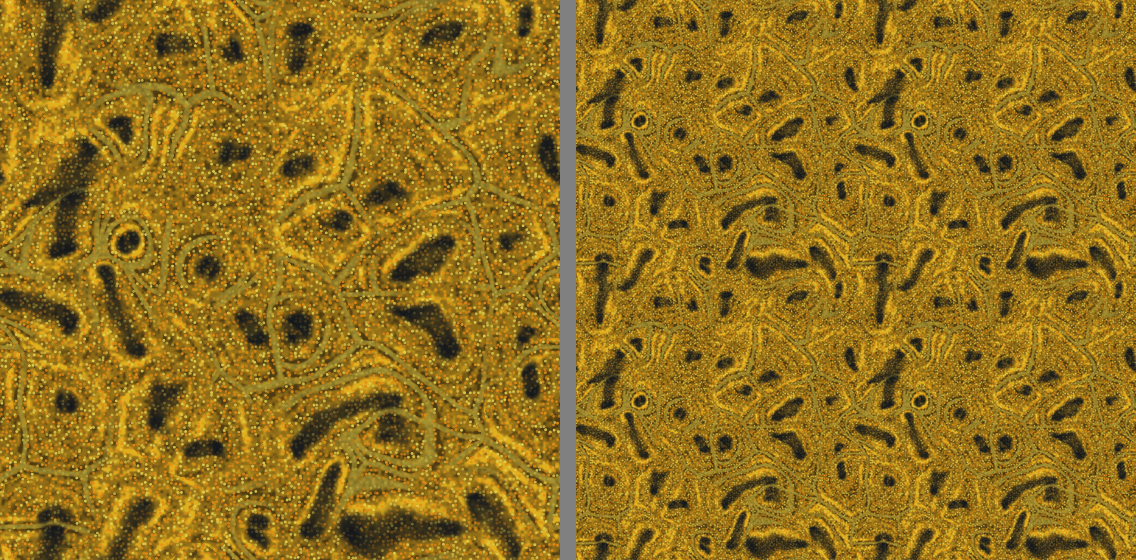
Left, the tile; right, the same tile 2 across and 2 down.
A WebGL 2 fragment shader for this pattern:

```glsl
#version 300 es
precision highp float;
// Golden grainy tissue: dark elongated cores wrapped in olive ridges and yellow bands, tiling.

uniform vec2 u_resolution;
out vec4 fragColor;

// Integer hash of a cell that wraps after "period" cells.
vec3 hash(vec2 cell, float period, uint seed) {
    uvec3 v = uvec3(uvec2(mod(cell + 0.5, period)), seed);
    v = v * 1664525u + 1013904223u;
    v.x += v.y * v.z; v.y += v.z * v.x; v.z += v.x * v.y;
    v ^= v >> 16u;
    v.x += v.y * v.z; v.y += v.z * v.x; v.z += v.x * v.y;
    return vec3(v >> 8u) * exp2(-24.0);
}

// Smooth value noise, three channels, wrapping.
vec3 noise(vec2 p, float period, uint seed) {
    vec2 i = floor(p), f = fract(p);
    f = f * f * (3.0 - 2.0 * f);
    vec3 low = mix(hash(i, period, seed), hash(i + vec2(1, 0), period, seed), f.x);
    vec3 high = mix(hash(i + vec2(0, 1), period, seed), hash(i + vec2(1, 1), period, seed), f.x);
    return mix(low, high, f.y);
}

// Finds the two nearest capsules: x = core distance, y = distance to their border,
// z = position along the core (0 middle, 1 tip), w = random value of the core.
vec4 cores(vec2 p) {
    float nearest = 9.0, second = 9.0, along = 0.0, id = 0.0;
    vec2 normalA = vec2(1, 0), normalB = vec2(-1, 0);
    for (int y = -2; y <= 2; y++)
    for (int x = -2; x <= 2; x++) {
        vec2 cell = floor(p) + vec2(x, y);
        vec3 h = hash(cell, 6.0, 1u), k = hash(cell, 6.0, 2u);
        float angle = 9.0 * noise(cell * 0.5, 3.0, 3u).x + 1.2 * (k.x - 0.5);
        vec2 axis = vec2(cos(angle), sin(angle));
        float halfLength = 0.05 + 0.58 * h.z * h.z * h.z;
        vec2 offset = p - cell - 0.5 - 0.65 * (h.xy - 0.5);
        float t = clamp(dot(offset, axis), -halfLength, halfLength);
        vec2 delta = offset - t * axis;
        float d = length(delta);
        vec2 normal = delta / max(d, 0.001);
        if (d < nearest) {
            second = nearest; normalB = normalA;
            nearest = d; normalA = normal;
            along = abs(t) / halfLength;
            id = k.y;
        } else if (d < second) {
            second = d; normalB = normal;
        }
    }
    float border = (second - nearest) / max(length(normalA - normalB), 0.35);
    return vec4(nearest, border, along, id);
}

// Dense scattered dots: x = coverage, y = random value of the nearest dot.
vec2 speckles(vec2 p, float period) {
    float nearest = 9.0, id = 0.0;
    for (int y = -1; y <= 1; y++)
    for (int x = -1; x <= 1; x++) {
        vec2 cell = floor(p) + vec2(x, y);
        vec3 h = hash(cell, period, 7u);
        float present = step(hash(cell, period, 8u).x, 0.72);
        float d = length(p - cell - 0.5 - 0.75 * (h.xy - 0.5)) + 9.0 * (1.0 - present);
        if (d < nearest) { nearest = d; id = h.z; }
    }
    return vec2(1.0 - smoothstep(0.18, 0.46, nearest), id);
}

void main() {
    vec2 uv = gl_FragCoord.xy / u_resolution;

    // Bent space makes the cores and ridges curve.
    vec2 p = uv * 6.0;
    p += 0.55 * (noise(uv * 6.0, 6.0, 4u).xy - 0.5);
    p += 0.10 * (noise(uv * 18.0, 18.0, 5u).xy - 0.5);
    vec4 core = cores(p);
    vec3 patches = noise(uv * 9.0, 9.0, 6u);
    vec3 mottle = noise(uv * 40.0, 40.0, 9u);
    vec3 grain = noise(uv * 180.0, 180.0, 10u);

    // Ridges follow the borders between cores and ring some of the cores.
    float ring = abs(core.x - 0.27 - 0.08 * patches.z) + 0.5 * step(core.w, 0.5);
    float ridgeDistance = min(core.y, ring);
    float presence = smoothstep(0.28, 0.55, patches.x);
    float ridge = presence * (1.0 - smoothstep(0.012, 0.045, ridgeDistance));
    float shadow = presence * smoothstep(0.02, 0.05, ridgeDistance)
                 * (1.0 - smoothstep(0.05, 0.10, ridgeDistance));
    float band = exp(-pow((ridgeDistance - 0.12) / 0.045, 2.0)) * smoothstep(0.3, 0.65, patches.y);
    float streak = sin(42.0 * core.x + 7.0 * patches.z);

    // Dark cores, fainter between their tips.
    float ink = 1.0 - smoothstep(0.045, 0.16, core.x + 0.11 * (mottle.x - 0.5));
    ink *= mix(0.72, 1.0, core.z * core.z) * mix(0.85, 1.0, mottle.y);

    // Brown to ochre to gold ground.
    float tone = 0.45 + 0.55 * (grain.x - 0.5) + 0.30 * (mottle.z - 0.5)
               + 0.11 * streak + 0.42 * band - 0.22 * shadow;
    vec3 color = mix(vec3(0.30, 0.23, 0.07), vec3(0.57, 0.43, 0.09), smoothstep(0.05, 0.5, tone));
    color = mix(color, vec3(0.88, 0.69, 0.12), smoothstep(0.5, 1.0, tone));
    color = mix(color, vec3(0.60, 0.54, 0.19) * (0.85 + 0.3 * grain.y), 0.85 * ridge);
    color = mix(color, vec3(0.06, 0.08, 0.11), 0.96 * ink);

    // Orange and pale yellow grains, sparse on cores and ridges.
    vec2 dots = speckles(uv * 128.0, 128.0);
    vec3 dotColor = mix(vec3(0.90, 0.54, 0.08), vec3(0.88, 0.82, 0.32), smoothstep(0.52, 0.66, dots.y));
    float cover = dots.x * (1.0 - 0.88 * ink) * (1.0 - 0.65 * ridge);
    color = mix(color, dotColor, cover * mix(0.55, 0.95, fract(dots.y * 17.0)));

    fragColor = vec4(color, 1.0);
}
```
